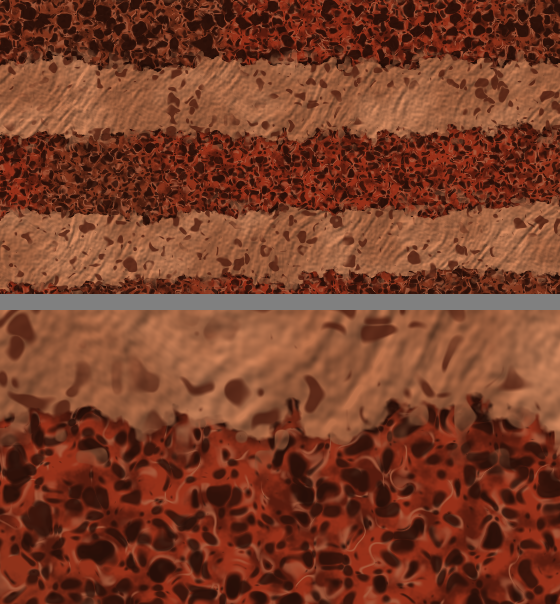
Top: the whole. Bottom: its middle third, enlarged.
A Shadertoy shader for this texture:

```glsl
// Weathered porous red brick courses between two ragged, trowelled mortar bands.

const vec3 CAVITY = vec3(0.15, 0.055, 0.03);
const vec3 BRICK_DARK = vec3(0.30, 0.11, 0.06);
const vec3 BRICK_RED = vec3(0.52, 0.20, 0.11);
const vec3 CRUST = vec3(0.66, 0.37, 0.25);
const vec3 MORTAR = vec3(0.60, 0.36, 0.235);
const vec3 MORTAR_PALE = vec3(0.70, 0.45, 0.31);
const float BAND_PERIOD = 0.495;
const float BAND_START = 0.172;

float hash(vec2 p) {
    vec3 q = fract(p.xyx * 0.1031);
    q += dot(q, q.yzx + 33.33);
    return fract((q.x + q.y) * q.z);
}

float noise(vec2 p) {
    vec2 i = floor(p), f = fract(p);
    f = f * f * (3.0 - 2.0 * f);
    float low = mix(hash(i), hash(i + vec2(1, 0)), f.x);
    float high = mix(hash(i + vec2(0, 1)), hash(i + vec2(1, 1)), f.x);
    return mix(low, high, f.y);
}

float fbm(vec2 p) {
    float sum = 0.0, amp = 0.533;
    for (int i = 0; i < 4; i++) {
        sum += amp * noise(p);
        p = mat2(1.6, 1.2, -1.2, 1.6) * p + 17.3;
        amp *= 0.5;
    }
    return sum;
}

vec2 warp(vec2 p, float scale, float amount) {
    return p + amount * (vec2(noise(p * scale), noise(p * scale + 41.7)) - 0.5);
}

// Signed distance, in cells, to scattered round pores of random radius
float poreField(vec2 p, float maxRadius) {
    vec2 cell = floor(p);
    float d = 1.0;
    for (int y = -1; y <= 1; y++)
    for (int x = -1; x <= 1; x++) {
        vec2 c = cell + vec2(x, y);
        vec2 centre = c + 0.15 + 0.7 * vec2(hash(c), hash(c + 57.0));
        float radius = maxRadius * hash(c + 113.0);
        d = min(d, length(p - centre) - radius);
    }
    return d;
}

// Spongy brick: crusted walls around dark pores
vec3 brickColor(vec2 p, float coarseness) {
    vec2 w = warp(p, 48.0, 0.022);
    float big = poreField(w * 25.0, mix(0.32, 0.58, coarseness));
    float fine = poreField(w * 58.0 + 7.0, mix(0.58, 0.46, coarseness));
    float grain = fbm(p * 42.0);
    float redness = smoothstep(0.3, 0.7, noise(p * 3.2 + 5.0));
    vec3 col = mix(BRICK_DARK, BRICK_RED, smoothstep(0.25, 0.65, grain));
    col *= mix(vec3(0.95, 1.02, 1.0), vec3(1.15, 0.95, 0.9), redness);

    float ridge = 1.0 - abs(2.0 * noise(w * 54.0 + 9.0) - 1.0);
    float rim = smoothstep(0.0, 0.08, big) * (1.0 - smoothstep(0.08, 0.24, big));
    float crust = max(smoothstep(0.72, 1.0, ridge), 0.75 * rim);
    col = mix(col, CRUST, crust * smoothstep(0.3, 0.7, noise(p * 75.0)) * 0.85);
    col = mix(col, CAVITY, 0.8 * (1.0 - smoothstep(-0.18, 0.12, fine)));
    return mix(col, CAVITY, 0.92 * (1.0 - smoothstep(-0.1, 0.07, big)));
}

// Mortar relief: slanted trowel drags over lumpy paste
float mortarHeight(vec2 p) {
    vec2 w = warp(p, 6.0, 0.09);
    vec2 drag = mat2(0.82, 0.57, -0.57, 0.82) * w;
    float smear = noise(drag * vec2(85.0, 13.0));
    float patchy = smoothstep(0.3, 0.65, noise(p * 5.0 + 3.0));
    return 0.45 * smear * patchy + 0.8 * fbm(w * 24.0) + 0.22 * noise(p * 110.0);
}

vec3 mortarColor(vec2 p, float depth) {
    float height = mortarHeight(p);
    float slope = height - mortarHeight(p + vec2(-0.004, 0.006));
    float tone = fbm(p * 7.0 + 21.0);
    vec3 col = mix(MORTAR, MORTAR_PALE, smoothstep(0.35, 0.75, tone));
    col *= 0.98 + clamp(slope * 0.95, -0.38, 0.25);
    // Pits gather towards the band edges
    float pit = poreField(warp(p, 40.0, 0.035) * 23.0 + 31.0, 0.42);
    float wear = smoothstep(0.42, 0.68, noise(p * 8.0) + 0.25 - 2.2 * depth);
    return mix(col, BRICK_DARK, 0.8 * wear * (1.0 - smoothstep(-0.12, 0.06, pit)));
}

// Depth inside the nearest mortar band; positive is mortar
float bandDepth(vec2 p, float aspect) {
    float index = round((p.y - BAND_START) / BAND_PERIOD);
    float tilt = mix(0.045, 0.012, index) * (p.x / aspect - 0.5);
    float centre = BAND_START + BAND_PERIOD * index + tilt;
    float halfWidth = 0.104 + 0.012 * index;
    float ragged = 0.09 * (fbm(p * 8.0 + 2.0) - 0.5) + 0.065 * (fbm(p * 30.0) - 0.5);
    return halfWidth - abs(p.y - centre) + ragged;
}

void mainImage(out vec4 fragColor, in vec2 fragCoord) {
    vec2 p = fragCoord / iResolution.y;
    float depth = bandDepth(p, iResolution.x / iResolution.y);
    float coarseness = smoothstep(0.55, 0.75, p.y);
    vec3 brick = brickColor(p, coarseness);
    // Shadow and loose paste where brick meets mortar
    brick *= 1.0 - 0.3 * smoothstep(-0.022, 0.0, depth);
    float crumbs = smoothstep(0.58, 0.68, noise(p * 44.0 + 13.0)) * smoothstep(-0.06, 0.0, depth);
    vec3 mortar = mortarColor(p, depth);
    brick = mix(brick, mortar * 0.92, 0.8 * crumbs);
    vec3 col = mix(brick, mortar, smoothstep(-0.004, 0.006, depth));
    fragColor = vec4(clamp(col, 0.0, 1.0), 1.0);
}
```
